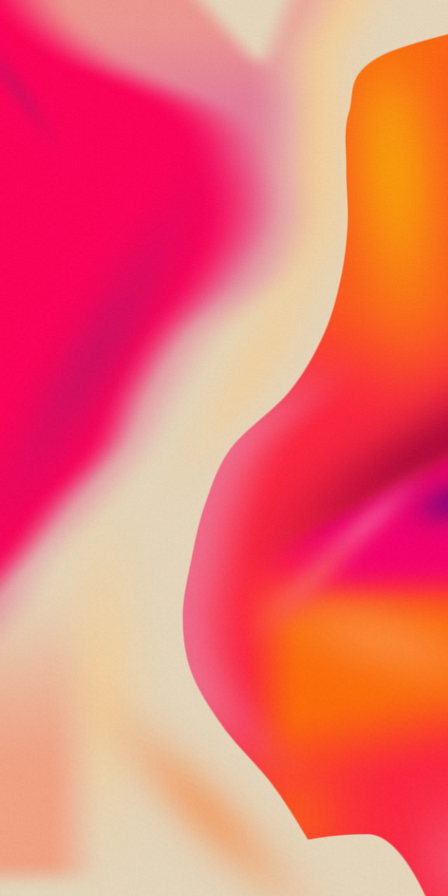
This background is drawn by a Shadertoy shader. Its source:

```glsl
// Flowing silk-like colour fields: a soft crimson mass, a cream valley and a folded
// orange form. Smooth curves x = f(y) bound the masses; rotated Gaussian glows
// tint them. Coordinates run 0..1 across and 0..2 upward.

const vec3 CREAM = vec3(0.89, 0.83, 0.73);
const vec3 PEACH = vec3(0.95, 0.80, 0.59);
const vec3 SALMON = vec3(0.94, 0.63, 0.51);
const vec3 MAUVE = vec3(0.89, 0.49, 0.60);
const vec3 CRIMSON = vec3(0.98, 0.015, 0.345);
const vec3 PLUM = vec3(0.78, 0.07, 0.38);
const vec3 RED = vec3(0.98, 0.15, 0.25);
const vec3 VERMILION = vec3(0.98, 0.32, 0.13);
const vec3 ORANGE = vec3(0.98, 0.42, 0.04);
const vec3 AMBER = vec3(0.97, 0.59, 0.05);
const vec3 MAROON = vec3(0.67, 0.03, 0.23);
const vec3 MAGENTA = vec3(0.95, 0.01, 0.42);
const vec3 ROSE = vec3(0.94, 0.41, 0.53);

// Catmull-Rom curve through evenly spaced heights in 0..2.
float curve(float y, float k[17]) {
    float s = clamp(y * 8.0, 0.0, 15.999);
    int i = int(s);
    float t = fract(s);
    float a = k[max(i - 1, 0)], b = k[i], c = k[i + 1], d = k[min(i + 2, 16)];
    return b + 0.5 * t * (c - a + t * (2.0 * a - 5.0 * b + 4.0 * c - d
        + t * (3.0 * (b - c) + d - a)));
}

// Gaussian ellipse whose first axis is turned by angle.
float glow(vec2 p, vec2 center, vec2 radius, float angle) {
    vec2 q = p - center;
    float c = cos(angle), s = sin(angle);
    q = vec2(c * q.x + s * q.y, c * q.y - s * q.x) / radius;
    return exp(-dot(q, q));
}

float fall(float a, float b, float v) {
    return 1.0 - smoothstep(a, b, v);
}

float hash(vec2 p) {
    return fract(sin(dot(p, vec2(127.1, 311.7))) * 43758.5);
}

// Cream valley, its warm tints and the crimson mass on the left.
vec3 softField(vec2 p) {
    float core = curve(p.y, float[17](-0.5, -0.5, -0.4, -0.3, -0.18, -0.08, 0.03, 0.125,
        0.235, 0.29, 0.365, 0.47, 0.535, 0.525, 0.45, 0.19, 0.06));
    float veil = curve(p.y, float[17](-0.4, -0.4, -0.3, -0.2, -0.1, 0.01, 0.085, 0.2,
        0.30, 0.37, 0.45, 0.59, 0.65, 0.65, 0.655, 0.66, 0.72));
    float upper = smoothstep(1.1, 1.65, p.y);

    vec3 col = mix(CREAM, PEACH, 0.85 * upper * glow(p, vec2(veil + 0.05, p.y), vec2(0.07), 0.0));
    col = mix(col, PEACH, 0.65 * glow(p, vec2(0.58, 1.2), vec2(0.25, 0.06), 1.0));
    col = mix(col, PEACH, 0.75 * glow(p, vec2(0.23, 0.48), vec2(0.08, 0.28), 0.0));
    float column = fall(0.10, 0.24, p.x) * fall(0.25, 0.75, p.y) * smoothstep(0.01, 0.08, p.y);
    col = mix(col, SALMON, column);
    col = mix(col, vec3(0.94, 0.63, 0.42), 0.85 * glow(p, vec2(0.46, 0.19), vec2(0.24, 0.065), -0.8));

    // Translucent pink veil, warmer toward the top.
    vec3 pink = mix(MAUVE, vec3(0.92, 0.59, 0.56), smoothstep(1.75, 1.97, p.y));
    col = mix(col, pink, fall(-0.11, 0.08, p.x - veil));
    float notchLeft = 0.57 - 0.9 * (p.y - 1.86);
    float notchRight = 0.575 + 0.4 * (p.y - 1.86);
    float notch = smoothstep(-0.04, 0.04, p.x - notchLeft) * fall(-0.02, 0.06, p.x - notchRight);
    col = mix(col, CREAM, notch * smoothstep(1.82, 1.89, p.y));

    // Crimson core with plum shadows.
    vec3 deep = mix(CRIMSON, PLUM, 0.75 * glow(p, vec2(0.21, 1.20), vec2(0.34, 0.07), 1.03));
    deep = mix(deep, PLUM, 0.6 * glow(p, vec2(0.04, 1.80), vec2(0.11, 0.022), -0.95));
    float blur = mix(0.055, 0.10, upper);
    return mix(col, deep, fall(-blur, blur, p.x - core));
}

// Folded orange form; inset is the distance from its left edge.
vec3 foldedForm(vec2 p, float inset) {
    vec3 col = mix(RED, VERMILION, smoothstep(1.07, 1.35, p.y));
    col = mix(col, AMBER, glow(p, vec2(0.88, 1.62), vec2(0.11, 0.34), 0.08));
    col = mix(col, ORANGE, 0.6 * smoothstep(1.75, 1.92, p.y));

    // Lower orange pool.
    float pool = smoothstep(0.53, 0.68, p.x) * fall(0.58, 0.74, p.y);
    pool *= smoothstep(0.22, 0.44, p.y + 0.25 * (0.75 - p.x));
    col = mix(col, ORANGE, pool);
    col = mix(col, vec3(0.98, 0.54, 0.24), 0.8 * glow(p, vec2(0.86, 0.57), vec2(0.2, 0.075), -0.3));
    col = mix(col, VERMILION, glow(p, vec2(0.66, 0.17), vec2(0.12, 0.14), 0.0));
    col = mix(col, ROSE, 0.5 * glow(p, vec2(1.02, 0.08), vec2(0.09, 0.12), 0.0));

    // Dark crease, magenta fold and its bright ridge.
    float s = p.y - (0.79 + 0.55 * (p.x - 0.6));
    float below = fall(-0.05, 0.0, s) * smoothstep(0.65, 0.76, p.y);
    col = mix(col, MAGENTA, below * smoothstep(0.55, 0.78, p.x));
    float crease = exp(-pow(s / (s > 0.0 ? 0.10 : 0.045), 2.0));
    col = mix(col, MAROON, 0.9 * crease * smoothstep(0.48, 0.98, p.x));
    col = mix(col, vec3(0.95, 0.30, 0.57), 0.75 * glow(p, vec2(0.82, 0.83), vec2(0.12, 0.03), 0.72));
    col = mix(col, vec3(0.97, 0.36, 0.36), 0.7 * glow(p, vec2(0.69, 0.70), vec2(0.12, 0.035), 0.75));
    col = mix(col, vec3(0.54, 0.03, 0.46), 0.9 * glow(p, vec2(1.01, 0.88), vec2(0.075, 0.045), 0.3));

    // Rosy light along the outer edge.
    float rim = fall(0.0, 0.15, inset) * smoothstep(0.22, 0.5, p.y) * fall(0.98, 1.25, p.y);
    return mix(col, ROSE, rim);
}

void mainImage(out vec4 fragColor, in vec2 fragCoord) {
    vec2 p = fragCoord / iResolution.xy * vec2(1.0, 2.0);
    float edge = curve(p.y, float[17](0.76, 0.688, 0.607, 0.50, 0.427, 0.408, 0.427, 0.458,
        0.516, 0.645, 0.721, 0.760, 0.776, 0.773, 0.779, 0.85, 1.25));
    float inset = p.x - edge;
    float dx = p.x - 0.82;
    float foot = p.y - 0.138 + (dx > 0.0 ? 8.2 : 0.7) * dx * dx;
    float form = smoothstep(-1.0, 1.0, inset / fwidth(inset)) * smoothstep(-1.0, 1.0, foot / fwidth(foot));
    vec3 col = mix(softField(p), foldedForm(p, inset), form);
    col += 0.012 * (hash(floor(p * 256.0)) - 0.5);
    fragColor = vec4(col, 1.0);
}
```
